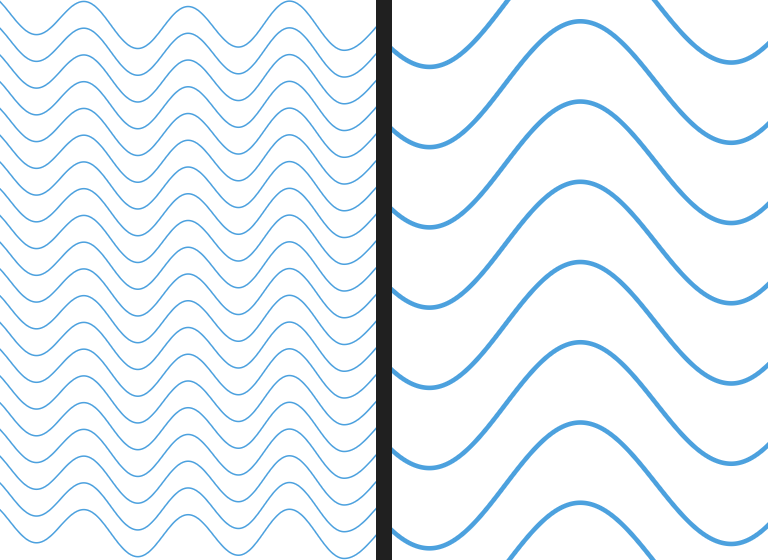
Left, the full canvas; right, a detail of the centre.
This pattern is drawn by a Shadertoy shader. Its source:

```glsl
// Twenty stacked thin blue wavy lines on white, with slightly uneven crests and troughs.

const float PI = 3.14159265;

// Crests and troughs of one line, measured from the top left in canvas heights.
const vec2 TURNS[9] = vec2[9](
    vec2(-0.0286, -0.0130), vec2(0.0651, 0.0618), vec2(0.1497, 0.0026),
    vec2(0.2461, 0.0866), vec2(0.3359, 0.0117), vec2(0.4258, 0.0840),
    vec2(0.5169, 0.0020), vec2(0.6146, 0.0898), vec2(0.7292, 0.0065));

// Height (x) and slope (y) of the wave, a half cosine between neighbouring turns.
vec2 wave(float x) {
    int i = 0;
    while (i < 7 && x > TURNS[i + 1].x) i++;
    vec2 start = TURNS[i];
    vec2 span = TURNS[i + 1] - start;
    float phase = PI * (x - start.x) / span.x;
    float height = start.y + span.y * (0.5 - 0.5 * cos(phase));
    float slope = 0.5 * PI * span.y / span.x * sin(phase);
    return vec2(height, slope);
}

void mainImage(out vec4 fragColor, in vec2 fragCoord) {
    float pixel = 1.0 / iResolution.y;
    vec2 p = vec2(fragCoord.x, iResolution.y - fragCoord.y) * pixel;

    // Vertical offset to the nearest of the twenty lines.
    float pitch = 0.04776;
    vec2 curve = wave(p.x);
    float offset = p.y - curve.x;
    float row = clamp(round(offset / pitch), 0.0, 19.0);

    // Dividing by the slope length keeps the stroke width even.
    float dist = abs(offset - row * pitch) / sqrt(1.0 + curve.y * curve.y);
    float halfWidth = 0.00137;
    float ink = clamp((halfWidth - dist) / pixel + 0.5, 0.0, 1.0);

    vec3 paper = vec3(1.0);
    vec3 blue = vec3(0.30, 0.63, 0.87);
    fragColor = vec4(mix(paper, blue, ink), 1.0);
}
```
